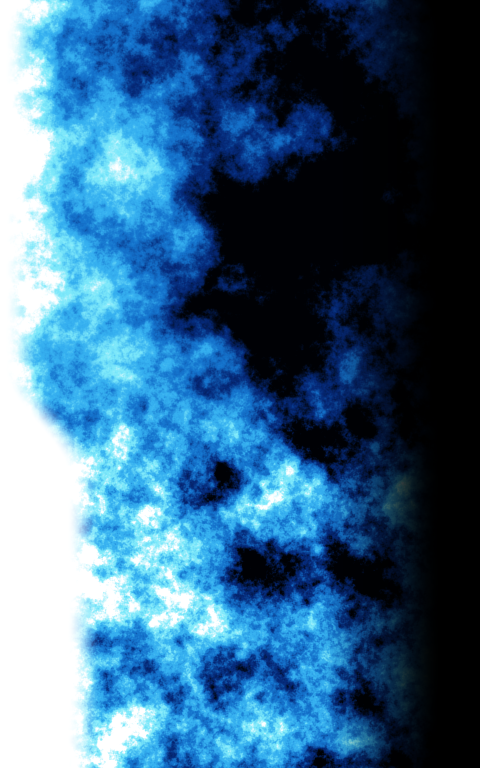
Write a Shadertoy shader that draws this background.

```glsl
float hash(vec2 cell) {
    vec3 q = fract(vec3(cell.xyx) * 0.1031);
    q += dot(q, q.yzx + 33.33);
    return fract((q.x + q.y) * q.z);
}

float valueNoise(vec2 p) {
    vec2 cell = floor(p), f = fract(p);
    f = f * f * (3.0 - 2.0 * f);
    return mix(mix(hash(cell), hash(cell + vec2(1, 0)), f.x),
               mix(hash(cell + vec2(0, 1)), hash(cell + vec2(1, 1)), f.x), f.y);
}

// Slow octave falloff gives clumps with a grainy surface
float cloud(vec2 p) {
    float sum = 0.0, total = 0.0, amplitude = 1.0;
    for (int i = 0; i < 7; i++) {
        sum += amplitude * valueNoise(p);
        total += amplitude;
        amplitude *= 0.72;
        p = mat2(1.6, 1.2, -1.2, 1.6) * p + 17.3;
    }
    return sum / total;
}

float glow(vec2 uv, vec2 center, vec2 radius) {
    vec2 d = (uv - center) / radius;
    return exp(-dot(d, d));
}

// Black through blue and cyan to white
vec3 iceRamp(float heat) {
    vec3 color = mix(vec3(0.0, 0.005, 0.02), vec3(0.02, 0.16, 0.47), smoothstep(0.06, 0.28, heat));
    color = mix(color, vec3(0.08, 0.45, 0.80), smoothstep(0.25, 0.47, heat));
    color = mix(color, vec3(0.21, 0.69, 0.94), smoothstep(0.45, 0.63, heat));
    color = mix(color, vec3(0.49, 0.91, 0.98), smoothstep(0.62, 0.80, heat));
    return mix(color, vec3(1.0), smoothstep(0.78, 0.96, heat));
}

void mainImage(out vec4 fragColor, in vec2 fragCoord) {
    vec2 uv = fragCoord / iResolution.xy;
    vec2 p = fragCoord / iResolution.y;
    float lower = 1.0 - smoothstep(0.36, 0.54, uv.y);

    // Broad falloff from left to right, wider in the lower half
    float upperHeat = 0.13 + 0.50 * (1.0 - smoothstep(0.2, 0.56, uv.x))
                    + 0.28 * (1.0 - smoothstep(0.02, 0.17, uv.x));
    float lowerHeat = mix(0.90, 0.22, smoothstep(0.12, 0.74, uv.x));
    float heat = mix(upperHeat, lowerHeat, lower);

    // Bright drifts
    heat += 0.30 * glow(uv, vec2(0.48, 0.54), vec2(0.10, 0.025));
    heat += 0.22 * glow(uv, vec2(0.48, 0.46), vec2(0.12, 0.03));
    heat += 0.20 * glow(uv, vec2(0.75, 0.49), vec2(0.13, 0.05));
    heat += 0.20 * glow(uv, vec2(0.40, 0.31), vec2(0.13, 0.035));
    heat += 0.25 * glow(uv, vec2(0.51, 0.19), vec2(0.15, 0.04));
    heat += 0.20 * glow(uv, vec2(0.24, 0.24), vec2(0.08, 0.06));
    heat += 0.20 * glow(uv, vec2(0.27, 0.78), vec2(0.06, 0.06));
    heat += 0.22 * glow(uv, vec2(0.40, 0.70), vec2(0.06, 0.035));
    heat += 0.20 * glow(uv, vec2(0.53, 0.81), vec2(0.05, 0.05));
    heat += 0.14 * glow(uv, vec2(0.60, 0.97), vec2(0.16, 0.06));

    // Dark hollows
    heat -= 0.20 * glow(uv, vec2(0.58, 0.74), vec2(0.14, 0.05));
    heat -= 0.16 * glow(uv, vec2(0.40, 0.59), vec2(0.08, 0.04));
    heat -= 0.18 * glow(uv, vec2(0.38, 0.89), vec2(0.07, 0.08));
    heat -= 0.20 * glow(uv, vec2(0.50, 0.39), vec2(0.08, 0.04));
    heat -= 0.22 * glow(uv, vec2(0.50, 0.26), vec2(0.10, 0.03));
    heat -= 0.18 * glow(uv, vec2(0.58, 0.11), vec2(0.14, 0.04));

    // Cloud texture, with more contrast in the lower half
    heat += (cloud(p * 9.0 + 4.7) - 0.5) * mix(1.35, 2.3, lower);
    vec3 color = iceRamp(heat);

    // Solid bands: white at the left, black at the right
    float wall = mix(0.01, 0.14, 1.0 - smoothstep(0.38, 0.52, uv.y));
    color = mix(color, vec3(1.0), 1.0 - smoothstep(wall, wall + 0.07, uv.x));
    color *= 1.0 - smoothstep(0.66, 0.92, uv.x);
    fragColor = vec4(color, 1.0);
}
```
